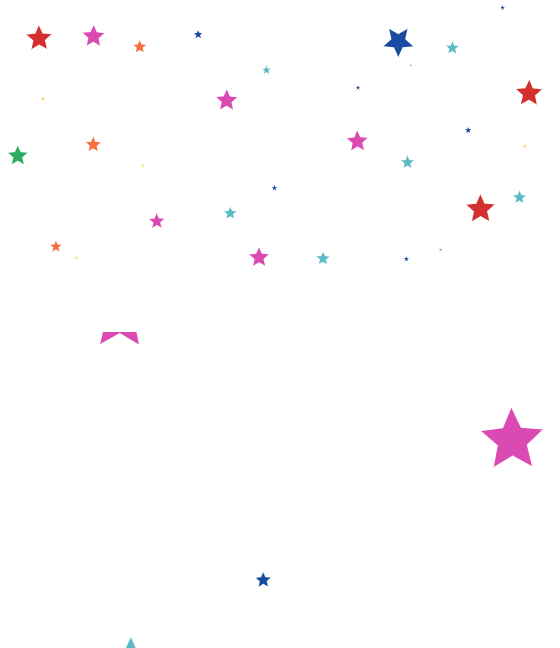
Top, the full canvas; bottom, a detail of the centre.
A Shadertoy shader for this pattern:

```glsl
// Sparse confetti of flat five-pointed stars in mixed colours and sizes on white.

const float PI = 3.14159265;
const int STAR_COUNT = 31;
const ivec2 GRID = ivec2(9, 5);
const int CELL_STRIDE = 17;        // coprime with the cell count: no cell is used twice
const float BOTTOM_MARGIN = 0.08;
const float NOTCH_RATIO = 0.47;    // inner radius over outer radius

const vec3 WHITE  = vec3(1.0);
const vec3 RED    = vec3(0.83, 0.18, 0.18);
const vec3 NAVY   = vec3(0.10, 0.30, 0.63);
const vec3 PINK   = vec3(0.86, 0.29, 0.70);
const vec3 GREEN  = vec3(0.18, 0.67, 0.38);
const vec3 TEAL   = vec3(0.36, 0.73, 0.78);
const vec3 ORANGE = vec3(0.95, 0.44, 0.24);
const vec3 YELLOW = vec3(0.98, 0.83, 0.30);

// Radii are fractions of the canvas height.
struct Kind {
    vec3 color;
    float minRadius;
    float maxRadius;
};

// Integer hash giving a value in 0..1 for a star and a channel.
float hash(int star, int channel) {
    uint n = uint(star) * 747796405u + uint(channel) * 277803737u + 12345u;
    n = (n ^ (n >> 16)) * 73244475u;
    n = (n ^ (n >> 15)) * 73244475u;
    n ^= n >> 16;
    return float(n & 65535u) / 65535.0;
}

// Each colour owns a run of star indices and a size range.
Kind kindOf(int star) {
    if (star < 3)  return Kind(RED,    0.041, 0.047);
    if (star < 4)  return Kind(NAVY,   0.048, 0.049);
    if (star < 9)  return Kind(PINK,   0.021, 0.036);
    if (star < 10) return Kind(GREEN,  0.031, 0.032);
    if (star < 16) return Kind(TEAL,   0.010, 0.022);
    if (star < 19) return Kind(ORANGE, 0.015, 0.025);
    if (star < 25) return Kind(NAVY,   0.006, 0.016);
    if (star < 29) return Kind(YELLOW, 0.004, 0.007);
    return Kind(GREEN, 0.002, 0.004);
}

// Most stars stand upright; the large navy one is inverted, a few others tilt.
float tiltOf(int star) {
    if (star == 3) return PI;
    bool loose = star > 9 && hash(star, 4) < 0.15;
    return (hash(star, 3) - 0.5) * (loose ? 2.0 : 0.05);
}

vec2 rotate(vec2 p, float angle) {
    float c = cos(angle), s = sin(angle);
    return vec2(c * p.x - s * p.y, s * p.x + c * p.y);
}

// Signed distance to the edge lines of a star with one tip pointing up.
float starDistance(vec2 p, float radius) {
    float halfSector = PI / 5.0;
    float angle = atan(p.x, p.y) + halfSector;
    angle = abs(mod(angle, 2.0 * halfSector) - halfSector);
    vec2 folded = length(p) * vec2(cos(angle), sin(angle));
    vec2 tip = vec2(radius, 0.0);
    vec2 notch = radius * NOTCH_RATIO * vec2(cos(halfSector), sin(halfSector));
    vec2 normal = normalize(vec2(notch.y, tip.x - notch.x));
    return dot(folded - tip, normal);
}

// Jittered centre inside the star's own grid cell, counted from the top.
vec2 starCenter(int star, float radius, float aspect) {
    int cell = (star * CELL_STRIDE) % (GRID.x * GRID.y);
    vec2 cellSize = vec2(aspect, 1.0 - BOTTOM_MARGIN) / vec2(GRID);
    vec2 slot = vec2(cell % GRID.x, cell / GRID.x) + 0.5;
    vec2 jitter = 2.0 * vec2(hash(star, 1), hash(star, 2)) - 1.0;
    vec2 center = slot * cellSize + jitter * (0.5 * cellSize - radius);
    return vec2(center.x, 1.0 - center.y);
}

void mainImage(out vec4 fragColor, in vec2 fragCoord) {
    vec2 uv = fragCoord / iResolution.y;
    float aspect = iResolution.x / iResolution.y;
    float pixel = 1.0 / iResolution.y;
    vec3 color = WHITE;

    for (int star = 0; star < STAR_COUNT; star++) {
        Kind kind = kindOf(star);
        float radius = mix(kind.minRadius, kind.maxRadius, hash(star, 0));
        vec2 p = uv - starCenter(star, radius, aspect);
        float d = starDistance(rotate(p, tiltOf(star)), radius);
        float coverage = clamp(0.5 - d / pixel, 0.0, 1.0);
        color = mix(color, kind.color, coverage);
    }

    fragColor = vec4(color, 1.0);
}
```
